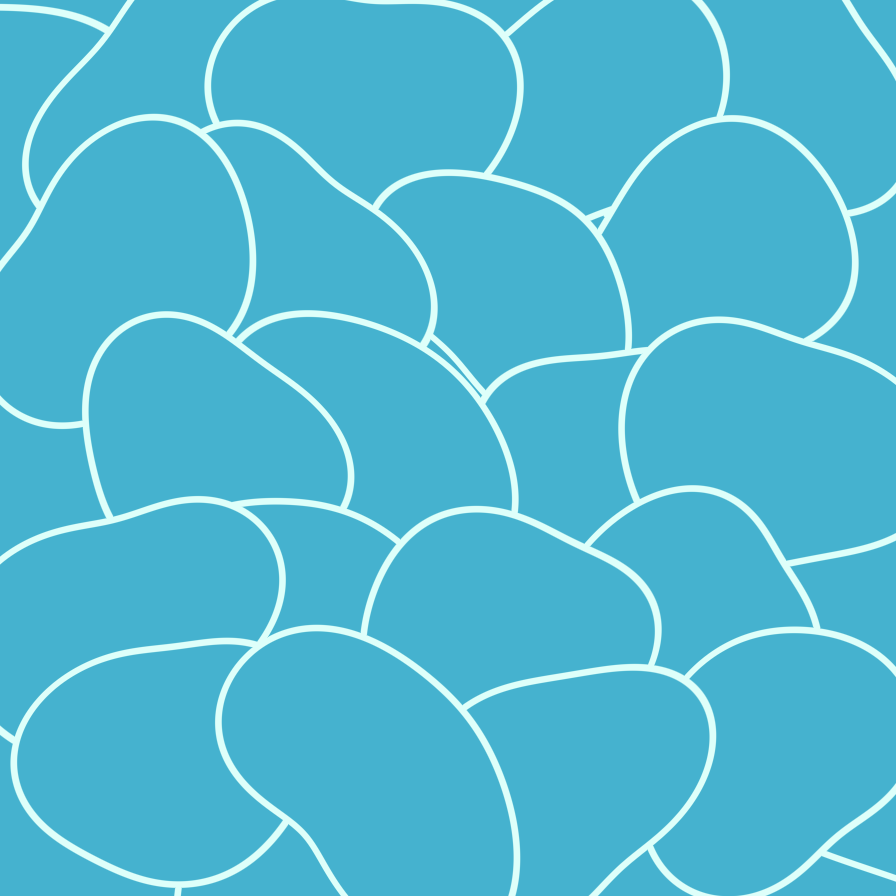
Reproduce this pattern procedurally as a Shadertoy shader.

```glsl
// Overlapping smooth pebbles in flat blue, outlined with pale rounded strokes.

const vec3 WATER_BLUE = vec3(0.27, 0.70, 0.81);
const vec3 FOAM_WHITE = vec3(0.87, 1.00, 0.98);
const int COLUMNS = 4;
const int ROWS = 5;
const int BORDER_STONES = 10;
const float THICK = 0.0037;   // half widths of the strokes
const float THIN = 0.0024;

vec2 hash2(vec2 p) {
    vec2 q = vec2(dot(p, vec2(127.1, 311.7)), dot(p, vec2(269.5, 183.3)));
    return fract(sin(q) * 43758.55);
}

// Gentle bending of the plane gives the stones S-shaped sides.
vec2 bend(vec2 p) {
    return p + 0.015 * sin(p.yx * vec2(9.0, 10.0) + vec2(0.7, 2.1));
}

// Signed distance to a blob whose radius is a sum of two harmonics.
float pebbleDistance(vec2 p, float size, float stretch, float tilt, float phase) {
    float r = max(length(p), 0.02);
    float a = atan(p.y, p.x);
    float lobe2 = 2.0 * (a - tilt);
    float lobe3 = 3.0 * a + phase;
    float radius = size * (1.0 + stretch * cos(lobe2) + 0.075 * cos(lobe3));
    float slope = -size * (2.0 * stretch * sin(lobe2) + 0.225 * sin(lobe3));
    return (r - radius) / length(vec2(1.0, slope / r));
}

// Paints one stone: its body hides older strokes, then its rim is added.
float paintStone(float ink, float d, float halfWidth, float pixel) {
    float outside = smoothstep(-pixel, pixel, d);
    float rim = 1.0 - smoothstep(halfWidth - 0.75 * pixel, halfWidth + 0.75 * pixel, abs(d));
    return max(ink * outside, rim);
}

// Stones in staggered rows, the lower rows lying over the upper ones.
float paintPile(float ink, vec2 p, float inflate, float halfWidth, float pixel) {
    for (int row = ROWS - 1; row >= 0; row--) {
        for (int k = 0; k < COLUMNS; k++) {
            int column = (k * 3 + row) % COLUMNS;
            vec2 cell = vec2(float(column), float(row));
            vec2 jitter = hash2(cell + 3.0) - 0.5;
            vec2 form = hash2(cell + 17.0);
            vec2 turn = hash2(cell + 41.0);
            vec2 middle = 0.5 * vec2(float(COLUMNS - 1), float(ROWS - 1));
            vec2 center = 0.5 + (cell - middle) * vec2(0.215, 0.185);
            center.x += (row % 2 == 0) ? 0.04 : -0.04;
            center += jitter * vec2(0.05, 0.04);
            float d = pebbleDistance(p - center, mix(0.132, 0.158, form.x),
                                     mix(0.08, 0.25, form.y),
                                     1.8 * (turn.x - 0.5), 6.2832 * turn.y);
            ink = paintStone(ink, d - inflate, halfWidth, pixel);
        }
    }
    return ink;
}

// Large stones around the canvas rim, seen only at the margins.
float paintBorder(float ink, vec2 p, float pixel) {
    for (int i = 0; i < BORDER_STONES; i++) {
        float angle = 6.2832 * (float(i) + 0.35) / float(BORDER_STONES);
        vec2 dir = vec2(cos(angle), sin(angle));
        vec2 center = 0.5 + 0.58 * dir / max(abs(dir.x), abs(dir.y));
        vec2 form = hash2(vec2(float(i), 71.0));
        float d = pebbleDistance(p - center, 0.28, 0.06 * form.x, angle, 6.2832 * form.y);
        ink = paintStone(ink, d, THICK, pixel);
    }
    return ink;
}

void mainImage(out vec4 fragColor, in vec2 fragCoord) {
    float scale = min(iResolution.x, iResolution.y);
    vec2 uv = (fragCoord - 0.5 * iResolution.xy) / scale + 0.5;
    float pixel = 1.0 / scale;
    vec2 p = bend(uv);

    // Thin bridges in the gaps, then the margin, then the main pile.
    float ink = paintPile(0.0, p, 0.02, THIN, pixel);
    ink = paintBorder(ink, p, pixel);
    ink = paintPile(ink, p, 0.0, THICK, pixel);

    fragColor = vec4(mix(WATER_BLUE, FOAM_WHITE, ink), 1.0);
}
```
